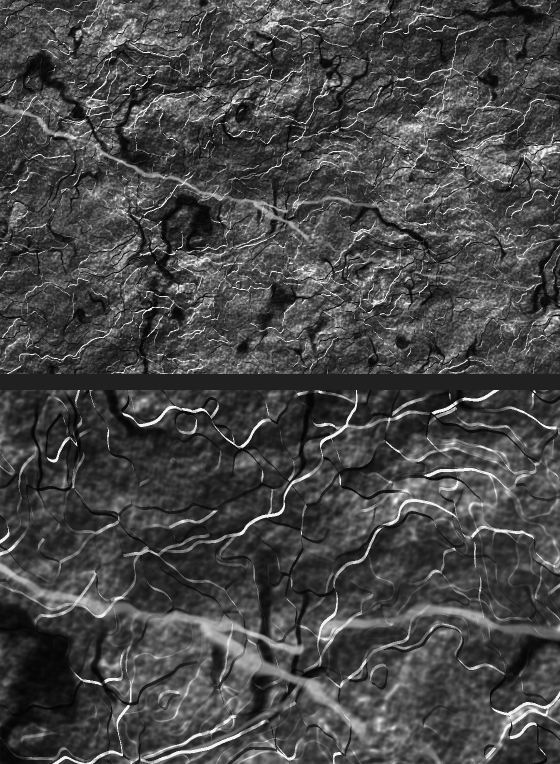
Top: the whole. Bottom: its middle third, enlarged.
Write a Shadertoy shader that draws this texture.

```glsl
// Draws a dark, chipped rock face crossed by pale mineral veins and black cracks.

const float MEDIAN_TONE = 0.275;
const float VEIN_TONE = 0.68;
const float RELIEF_GAIN = 0.27;
const float PATCH_GAIN = 0.50;
const float GRIT_GAIN = 0.65;
const float WISP_GAIN = 0.50;
const float CRACK_GAIN = 1.7;
const float VIGNETTE = 0.28;
const float LIGHT_STEP = 0.0028;
const vec2 LIGHT_DIR = vec2(-0.42, 0.91);
const float MAIN_WIDTH = 0.0050;
const float THIN_WIDTH = 0.0024;
const int SAMPLES = 2;

// Vein segments as start and end, in units of the canvas height.
const vec4 MAIN_VEINS[6] = vec4[6](
    vec4(0.00, 0.711, 0.254, 0.604), vec4(0.254, 0.604, 0.42, 0.541),
    vec4(0.42, 0.541, 0.586, 0.473), vec4(0.586, 0.473, 0.771, 0.439),
    vec4(0.80, 0.453, 1.02, 0.449), vec4(0.664, 0.453, 0.84, 0.371));
const vec4 THIN_VEINS[10] = vec4[10](
    vec4(1.02, 0.449, 1.21, 0.463), vec4(1.21, 0.463, 1.33, 0.57),
    vec4(1.33, 0.57, 1.50, 0.645), vec4(0.84, 0.371, 1.055, 0.273),
    vec4(0.00, 0.359, 0.172, 0.33), vec4(0.45, 0.268, 0.76, 0.385),
    vec4(1.05, 0.43, 1.25, 0.365), vec4(1.10, 0.265, 1.41, 0.242),
    vec4(1.387, 0.326, 1.50, 0.365), vec4(1.348, 0.154, 1.494, 0.146));

vec2 hash22(vec2 p) {
    vec3 q = fract(p.xyx * vec3(0.1031, 0.1030, 0.0973));
    q += dot(q, q.yzx + 33.33);
    return fract((q.xx + q.yz) * q.zy);
}

vec2 gradientAt(vec2 cell) {
    float angle = 6.2832 * hash22(cell + 57.0).x;
    return vec2(cos(angle), sin(angle));
}

float gradientNoise(vec2 p) {
    vec2 i = floor(p), f = p - i, e = vec2(0.0, 1.0);
    vec2 u = f * f * f * (f * (f * 6.0 - 15.0) + 10.0);
    return mix(mix(dot(gradientAt(i), f), dot(gradientAt(i + e.yx), f - e.yx), u.x),
               mix(dot(gradientAt(i + e), f - e), dot(gradientAt(i + 1.0), f - 1.0), u.x), u.y);
}

// Octaves of equal steepness: amplitude falls as frequency rises.
float fractalNoise(vec2 p, float frequency, int octaves) {
    float sum = 0.0;
    for (int i = 0; i < octaves; i++) {
        sum += gradientNoise(p * frequency + 19.7 * float(i)) / frequency;
        p = mat2(0.8, 0.6, -0.6, 0.8) * p;
        frequency *= 2.03;
    }
    return sum;
}

// Tilted planes, one per Voronoi cell, that meet in abrupt steps.
float facets(vec2 p, float frequency, float stepHeight) {
    vec2 q = p * frequency, base = floor(q), tilt = vec2(0.0), offset = vec2(0.0);
    float nearest = 9.0, level = 0.0;
    for (int y = -1; y <= 1; y++)
    for (int x = -1; x <= 1; x++) {
        vec2 cell = base + vec2(x, y);
        vec2 d = q - cell - hash22(cell);
        if (dot(d, d) < nearest) {
            nearest = dot(d, d);
            offset = d / frequency;
            tilt = hash22(cell + 131.0) - 0.5;
            level = hash22(cell + 71.0).x * stepHeight;
        }
    }
    return dot(tilt, offset) * 1.8 + level;
}

vec2 jaggedWarp(vec2 p) {
    return 0.5 * vec2(fractalNoise(p + 3.1, 6.0, 4), fractalNoise(p + 8.7, 6.0, 4));
}

float rockHeight(vec2 p) {
    vec2 q = mat2(0.88, -0.48, 0.55, 1.0) * (p + jaggedWarp(p));
    return fractalNoise(p, 7.0, 6) + facets(q, 8.0, 0.009) + facets(q + 5.0, 21.0, 0.006);
}

float segmentDistance(vec2 p, vec4 s) {
    vec2 along = s.zw - s.xy, d = p - s.xy;
    return length(d - along * clamp(dot(d, along) / dot(along, along), 0.0, 1.0));
}

float rockTone(vec2 p) {
    vec2 warp = jaggedWarp(p);

    // Relief lit from above, with smooth slabs and rough zones
    float slope = (rockHeight(p) - rockHeight(p + LIGHT_DIR * LIGHT_STEP)) / LIGHT_STEP;
    float roughness = 1.0 + 0.8 * gradientNoise(p * 3.3 + 41.0);
    float light = RELIEF_GAIN * roughness * slope / (1.0 + 0.12 * abs(slope));
    light += PATCH_GAIN * (gradientNoise(p * 2.6 + 13.0) + 0.7 * gradientNoise((p + warp) * 9.0));
    light += GRIT_GAIN * gradientNoise(p * 150.0);

    // Distance to the veins
    vec2 v = p + 0.45 * warp;
    float mainGap = 9.0, thinGap = 9.0;
    for (int i = 0; i < 6; i++) mainGap = min(mainGap, segmentDistance(v, MAIN_VEINS[i]));
    for (int i = 0; i < 10; i++) thinGap = min(thinGap, segmentDistance(v, THIN_VEINS[i]));
    float nearVein = exp(-14.0 * min(mainGap, thinGap));

    // Pale wisps and dark, mostly upright cracks
    for (int i = 0; i < 2; i++) {
        float k = float(i), scale = 1.0 + 1.3 * k;
        float wisp = abs(gradientNoise((p + 1.5 * warp) * vec2(9.0, 13.0) * scale + 23.0));
        float wispArea = smoothstep(0.0, 0.35, gradientNoise(p * 4.5 + 7.0 * k) + 0.25 * nearVein);
        light += WISP_GAIN * wispArea * (1.0 - smoothstep(0.0, 0.07, wisp));
        float crack = abs(gradientNoise((p + warp) * vec2(5.5, 2.6) * scale + 61.0 + k));
        float crackArea = smoothstep(0.03, 0.32, gradientNoise(p * 3.7 * scale + 90.0));
        light -= CRACK_GAIN * crackArea * (1.0 - smoothstep(0.01, 0.06, crack));
    }
    vec2 centred = p - vec2(0.75, 0.5);
    float tone = MEDIAN_TONE * exp(light - VIGNETTE * dot(centred, centred));

    // Broken veins of uneven width
    float uneven = 0.85 + 1.1 * gradientNoise(p * 28.0);
    float mainVein = 1.0 - smoothstep(0.3, 1.3, mainGap / (MAIN_WIDTH * uneven + 0.001));
    float thinVein = 1.0 - smoothstep(0.2, 1.4, thinGap / (THIN_WIDTH * uneven + 0.001));
    float presence = smoothstep(-0.4, 0.15, gradientNoise(p * 17.0 + 31.0));
    float vein = max(mainVein * mix(0.5, 0.9, presence), thinVein * 0.65 * presence);
    return mix(tone, VEIN_TONE + 0.35 * tone * slope / (1.0 + abs(slope)), vein);
}

void mainImage(out vec4 fragColor, in vec2 fragCoord) {
    float tone = 0.0;
    for (int y = 0; y < SAMPLES; y++)
    for (int x = 0; x < SAMPLES; x++) {
        vec2 jitter = (vec2(x, y) + 0.5) / float(SAMPLES) - 0.5;
        tone += clamp(rockTone((fragCoord + jitter) / iResolution.y), 0.02, 0.95);
    }
    fragColor = vec4(vec3(tone / float(SAMPLES * SAMPLES)), 1.0);
}
```
